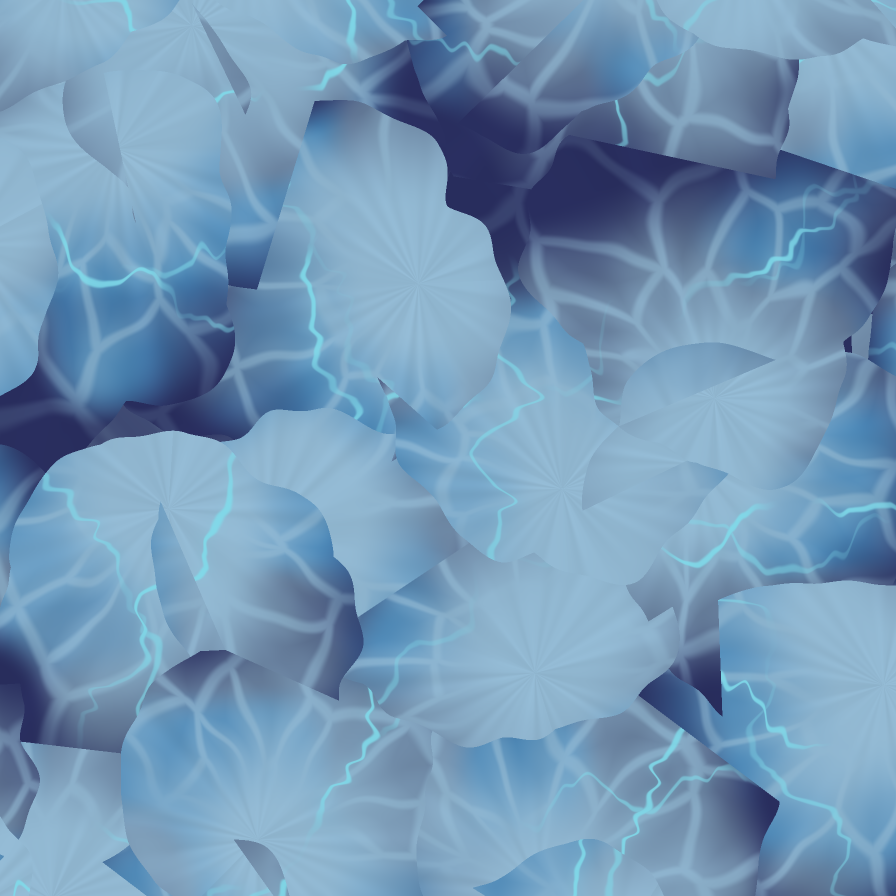
Write a Shadertoy shader that draws this texture.

```glsl
// Overlapping pale blue petals with fans of soft veins and fine cyan cracks.
// Each petal is a tilted, scalloped sheet: its pale root lies above the navy
// tips of its neighbours, and streaked facets show through the gaps.

const float PETALS = 4.0;         // petals across the canvas
const float JITTER = 0.7;
const float TILT = 0.85;          // height lost from root to tip
const float ROOT_OFFSET = 0.56;   // fan root, measured from petal centre
const vec2 VEIN_SCALE = vec2(2.1, 2.3);  // cells along and across the fan
const float VEIN_STRENGTH = 0.62;
const float CRACK_WIDTH = 0.012;
const int SAMPLES = 2;            // supersampling per axis
const float TAU = 6.2831853;

const vec3 PALE = vec3(0.57, 0.72, 0.82);
const vec3 BLUE = vec3(0.27, 0.51, 0.70);
const vec3 SLATE = vec3(0.36, 0.44, 0.56);
const vec3 NAVY = vec3(0.16, 0.18, 0.37);
const vec3 CYAN = vec3(0.50, 0.86, 0.92);

vec2 hash2(vec2 p) {
    vec3 h = fract(vec3(p.xyx) * vec3(0.1031, 0.1030, 0.0973));
    h += dot(h, h.yzx + 33.33);
    return fract((h.xx + h.yz) * h.zy);
}

float noise(vec2 p) {
    vec2 i = floor(p), f = fract(p);
    f = f * f * (3.0 - 2.0 * f);
    float low = mix(hash2(i).x, hash2(i + vec2(1, 0)).x, f.x);
    float high = mix(hash2(i + vec2(0, 1)).x, hash2(i + vec2(1, 1)).x, f.x);
    return mix(low, high, f.y);
}

vec2 rotate(vec2 p, float angle) {
    float c = cos(angle), s = sin(angle);
    return vec2(c * p.x + s * p.y, c * p.y - s * p.x);
}

// Distance to the nearest Voronoi border; also gives the cell's id.
float cellBorder(vec2 p, out vec2 cell) {
    vec2 base = floor(p), nearest = vec2(0);
    float best = 9.0, border = 9.0;
    for (int k = 0; k < 9; k++) {
        vec2 g = base + vec2(k % 3 - 1, k / 3 - 1);
        vec2 r = g + 0.1 + 0.8 * hash2(g) - p;
        if (dot(r, r) < best) { best = dot(r, r); nearest = r; cell = g; }
    }
    for (int k = 0; k < 25; k++) {
        vec2 g = base + vec2(k % 5 - 2, k / 5 - 2);
        vec2 r = g + 0.1 + 0.8 * hash2(g) - p;
        vec2 gap = r - nearest;
        if (dot(gap, gap) > 1e-4)
            border = min(border, dot(0.5 * (r + nearest), normalize(gap)));
    }
    return border;
}

// Positive inside the petal's scalloped outline.
float petalOutline(vec2 q, vec2 id) {
    vec2 ring = normalize(q + 1e-5);
    float bearing = atan(q.y, q.x);
    float rim = 0.61 + 0.28 * noise(ring * 1.7 + id * 7.3);
    rim += 0.09 * noise(ring * 5.0 + id * 3.7);
    rim += 0.07 * abs(sin(2.5 * bearing + 3.0 * noise(ring + id * 5.1)));
    return rim - length(q * vec2(0.9, 1.05));
}

// Jagged line crossing the petal; fades in and out along its length.
float crack(vec2 v, vec2 seed) {
    vec2 r = hash2(seed);
    vec2 l = rotate(v - vec2(0.45, (r.y - 0.5) * 0.5), r.x * TAU);
    float path = (noise(vec2(l.x * 4.0, seed.x)) - 0.5) * 0.3
               + (noise(vec2(l.x * 17.0, seed.y)) - 0.5) * 0.08;
    float dist = abs(l.y - path);
    float presence = smoothstep(0.3, 0.65, noise(vec2(l.x * 2.5, r.x * 40.0)));
    float width = CRACK_WIDTH * (0.5 + 1.4 * noise(l * 9.0 + seed));
    float core = 1.0 - smoothstep(width * 0.4, width * 1.3, dist);
    return presence * (0.75 * core + 0.14 * exp(-dist * 35.0));
}

vec3 facets(vec2 p) {
    vec2 cell;
    cellBorder(p * 2.6, cell);
    vec2 r = hash2(cell + 51.0);
    vec2 l = rotate(p, r.x * TAU);
    float streak = noise(vec2(l.y * 24.0, l.x * 0.6));
    vec3 tone = mix(NAVY, SLATE, smoothstep(0.35, 0.75, r.y));
    tone = mix(tone, PALE, 0.55 * smoothstep(0.8, 0.95, r.y));
    return mix(tone, SLATE, 0.4 * streak * step(0.3, r.y));
}

vec3 petalColor(vec2 q, vec2 p, vec2 id) {
    vec2 v = q + vec2(ROOT_OFFSET, 0.0);
    float reach = length(v), bearing = atan(v.y, v.x);
    float drift = noise(p * 2.2 + id * 4.0) - 0.5;
    float depth = reach + 0.45 * drift;

    // Veins split the fan into long cells with deeper interiors.
    vec2 cell;
    vec2 bend = vec2(noise(p * 5.0), noise(p * 5.0 + 19.0)) * 0.25;
    float border = cellBorder(vec2(reach, bearing) * VEIN_SCALE + bend + id * 13.0, cell);
    float fan = smoothstep(0.2, 0.5, reach) * smoothstep(2.2, 1.4, abs(bearing));
    float vein = fan * (1.0 - smoothstep(0.02, 0.10, border));
    float interior = smoothstep(0.0, 0.4, border);

    vec3 middle = mix(SLATE, BLUE, smoothstep(0.35, 0.65, noise(p * 1.7 + id * 2.0 + 8.0)));
    vec3 color = mix(PALE, middle, smoothstep(0.25, 0.95, depth) * (0.72 + 0.28 * interior));
    float shadow = smoothstep(0.78, 1.2, depth);
    color = mix(color, NAVY, shadow);
    color = mix(color, PALE, vein * VEIN_STRENGTH * (1.0 - 0.75 * shadow));
    color *= 0.97 + 0.06 * noise(vec2(bearing * 9.0, reach) + id);

    float cracks = max(crack(v, id + 3.0), 0.7 * crack(v, id + 71.0));
    return mix(color, CYAN, cracks * (1.0 - 0.6 * shadow));
}

vec3 scene(vec2 uv) {
    vec2 p = uv * PETALS + 20.0;
    vec2 topQ = vec2(0), topId = vec2(0);
    float topHeight = -9.0;
    for (int k = 0; k < 9; k++) {
        vec2 id = floor(p) + vec2(k % 3 - 1, k / 3 - 1);
        vec2 r = hash2(id + 9.0);
        vec2 q = rotate(p - id - 0.5 - (hash2(id) - 0.5) * JITTER, r.x * TAU);
        float height = 0.5 * r.y - TILT * q.x;
        if (height > topHeight && petalOutline(q, id) > 0.0) {
            topHeight = height; topQ = q; topId = id;
        }
    }
    return topHeight > -8.0 ? petalColor(topQ, p, topId) : facets(p);
}

void mainImage(out vec4 fragColor, in vec2 fragCoord) {
    vec3 sum = vec3(0);
    for (int k = 0; k < SAMPLES * SAMPLES; k++) {
        vec2 shift = (vec2(k % SAMPLES, k / SAMPLES) + 0.5) / float(SAMPLES) - 0.5;
        sum += scene((fragCoord + shift) / iResolution.y);
    }
    fragColor = vec4(sum / float(SAMPLES * SAMPLES), 1.0);
}
```
